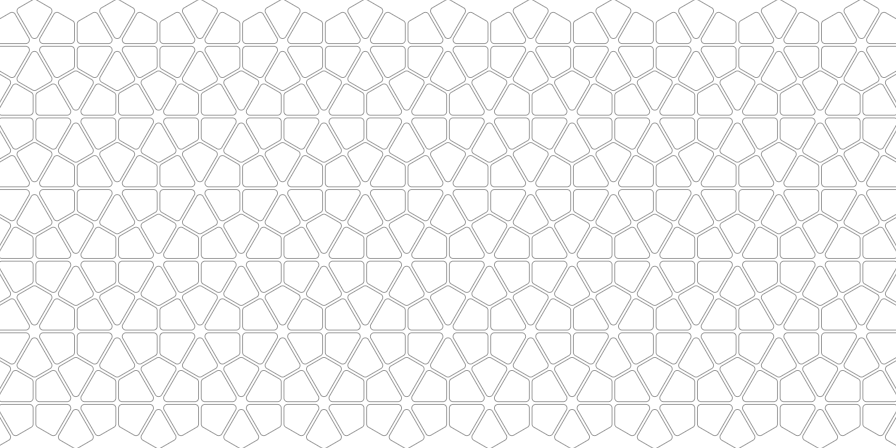
Write a Shadertoy shader that draws this pattern.

```glsl
// Six rows of six-petalled flowers: rounded kite outlines in thin grey on white.

const float PI = 3.14159265;
const float ROW_HEIGHT = 0.8660254;  // row pitch of a triangular lattice of unit spacing
const float SPACING = 0.1846;        // flower spacing as a share of canvas height
const float ROWS_PER_HALF = 3.0;     // rows above and below the middle

const float INSET = 0.0165;          // half the gap between neighbouring outlines
const float CORNER_RADIUS = 0.045;
const float LINE_WIDTH = 0.0118;

const vec3 PAPER = vec3(1.0);
const vec3 LINE = vec3(0.62);

float segmentDistance(vec2 p, vec2 a, vec2 b) {
    vec2 ab = b - a;
    float t = clamp(dot(p - a, ab) / dot(ab, ab), 0.0, 1.0);
    return length(p - a - ab * t);
}

// Centre of the closest flower in one row; odd rows shift by half a step.
vec2 flowerInRow(vec2 p, float row) {
    float shift = 0.5 * mod(row, 2.0);
    return vec2(round(p.x - shift) + shift, (row + 0.5) * ROW_HEIGHT);
}

// Fold the plane into half a petal whose axis is +x.
vec2 foldPetal(vec2 p) {
    float angle = mod(atan(p.y, p.x), PI / 3.0) - PI / 6.0;
    return length(p) * vec2(cos(angle), abs(sin(angle)));
}

// Signed distance to a kite with a 60 degree tip at the origin.
float roundedKite(vec2 p, float inset, float radius) {
    vec2 along = vec2(ROW_HEIGHT, 0.5);
    vec2 across = vec2(-0.5, ROW_HEIGHT);
    float shrink = inset + radius;

    vec2 tip = vec2(2.0 * shrink, 0.0);
    vec2 side = along * (0.5 - shrink) - across * shrink;
    vec2 apex = vec2((0.5 - shrink) / ROW_HEIGHT, 0.0);

    float edge = min(segmentDistance(p, tip, side), segmentDistance(p, side, apex));
    float outside = max(dot(p, across), dot(p, along) - 0.5) + shrink;
    return (outside < 0.0 ? -edge : edge) - radius;
}

// Share of a pixel covered by a stroke, also when thinner than the pixel.
float strokeCoverage(float d, float width, float pixel) {
    float overlap = 0.5 * (width + pixel) - abs(d);
    return clamp(overlap, 0.0, min(width, pixel)) / pixel;
}

void mainImage(out vec4 fragColor, in vec2 fragCoord) {
    float unit = iResolution.y * SPACING;
    vec2 p = (fragCoord - 0.5 * iResolution.xy) / unit;

    // Pick the nearest flower from the rows below and above.
    float row = floor(p.y / ROW_HEIGHT - 0.5);
    vec2 lower = p - flowerInRow(p, row);
    vec2 upper = p - flowerInRow(p, row + 1.0);
    bool useUpper = dot(upper, upper) < dot(lower, lower);
    vec2 local = useUpper ? upper : lower;
    row += useUpper ? 1.0 : 0.0;

    // Flowers beyond the outer rows stay blank.
    float present = step(abs(row + 0.5), ROWS_PER_HALF);

    float d = roundedKite(foldPetal(local), INSET, CORNER_RADIUS);
    float ink = present * strokeCoverage(d, LINE_WIDTH, 1.0 / unit);
    fragColor = vec4(mix(PAPER, LINE, ink), 1.0);
}
```
